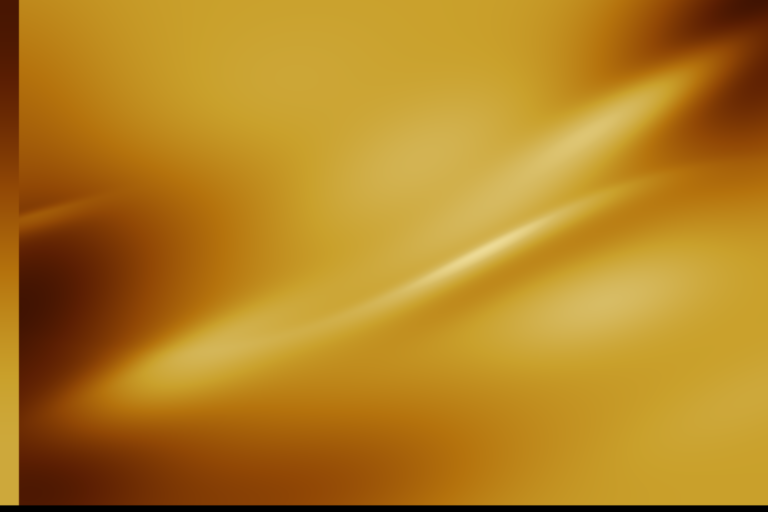
Reproduce this background procedurally as a Shadertoy shader.

```glsl
// Soft diagonal streaks of golden light over amber and dark brown, with a narrow side band.

// Golden ramp from near black (0) to pale cream (6)
vec3 goldRamp(float tone) {
    vec3 ramp[7] = vec3[7](
        vec3(0.10, 0.01, 0.00), vec3(0.36, 0.12, 0.01), vec3(0.57, 0.28, 0.02),
        vec3(0.71, 0.45, 0.05), vec3(0.79, 0.63, 0.17), vec3(0.84, 0.73, 0.38),
        vec3(0.96, 0.90, 0.66));
    float t = clamp(tone, 0.0, 5.999);
    int i = int(t);
    return mix(ramp[i], ramp[i + 1], fract(t));
}

// Coordinates along and across a direction, seen from a centre
vec2 alongAcross(vec2 p, vec2 centre, float angle) {
    vec2 d = p - centre;
    vec2 dir = vec2(cos(angle), sin(angle));
    return vec2(dot(d, dir), dot(d, vec2(-dir.y, dir.x)));
}

// Gaussian falloff; size holds length, width above and width below
float falloff(vec2 q, vec3 size) {
    vec2 k = q / vec2(size.x, q.y > 0.0 ? size.y : size.z);
    return exp(-dot(k, k));
}

float glow(vec2 p, vec2 centre, float angle, vec3 size) {
    return falloff(alongAcross(p, centre, angle), size);
}

float shadows(vec2 p) {
    float s = 0.0;
    // Left side and lower edge
    s += 2.7 * glow(p, vec2(0.02, 0.395), 0.44, vec3(0.45, 0.195, 0.195));
    s += 1.3 * glow(p, vec2(0.00, 0.71), 0.0, vec3(0.23, 0.31, 0.31));
    s += 2.9 * glow(p, vec2(0.04, 0.043), 0.44, vec3(0.37, 0.215, 0.215));
    s += 1.9 * glow(p, vec2(0.57, 0.023), 0.26, vec3(0.43, 0.176, 0.176));
    // Upper right corner and right side
    s += 3.4 * glow(p, vec2(1.50, 1.00), 0.52, vec3(0.33, 0.176, 0.176));
    s += 1.6 * glow(p, vec2(1.50, 0.766), 0.35, vec3(0.25, 0.146, 0.17));
    // Folds below the bright ridge
    s += 0.5 * glow(p, vec2(1.17, 0.54), 0.44, vec3(0.18, 0.06, 0.06));
    s += 0.5 * glow(p, vec2(0.94, 0.434), 0.47, vec3(0.20, 0.043, 0.043));
    return s;
}

float lights(vec2 p) {
    float l = 0.0;
    // Broad hazes
    l += 0.35 * glow(p, vec2(0.53, 0.80), 0.3, vec3(0.23, 0.14, 0.14));
    l += 0.8 * glow(p, vec2(0.82, 0.685), 0.44, vec3(0.25, 0.11, 0.11));
    l += 0.7 * glow(p, vec2(0.95, 0.58), 0.49, vec3(0.25, 0.055, 0.055));
    l += 1.1 * glow(p, vec2(1.18, 0.41), 0.31, vec3(0.21, 0.08, 0.08));
    l += 0.3 * glow(p, vec2(1.46, 0.22), 0.4, vec3(0.25, 0.07, 0.07));
    // Diagonal beams
    l += 2.3 * glow(p, vec2(1.26, 0.805), 0.52, vec3(0.25, 0.045, 0.055));
    l += 1.9 * glow(p, vec2(0.33, 0.287), 0.42, vec3(0.25, 0.05, 0.09));
    l += 0.9 * glow(p, vec2(0.06, 0.575), 0.26, vec3(0.12, 0.012, 0.03));
    // Bent central ridge with a bright core
    vec2 q = alongAcross(p, vec2(0.918, 0.496), 0.471);
    q.y += 0.43 * q.x * q.x * q.x;
    l += 0.7 * falloff(q, vec3(0.42, 0.016, 0.03));
    l += 0.9 * falloff(q - vec2(0.05, 0.0), vec3(0.20, 0.014, 0.025));
    return l;
}

void mainImage(out vec4 fragColor, in vec2 fragCoord) {
    vec2 uv = fragCoord / iResolution.xy;
    vec2 p = uv * vec2(1.5, 1.0);
    float px = 1.0 / iResolution.y;

    vec3 col = goldRamp(4.0 + lights(p) - shadows(p));

    // Side band, dark at the top and golden below
    float bandTone = mix(4.3, 0.7, smoothstep(0.1, 1.0, p.y));
    float field = smoothstep(-px, px, p.x - 0.037);
    col = mix(goldRamp(bandTone), col, field);

    // Black lower border
    col *= smoothstep(-px, px, p.y - 0.013);

    fragColor = vec4(col, 1.0);
}
```
